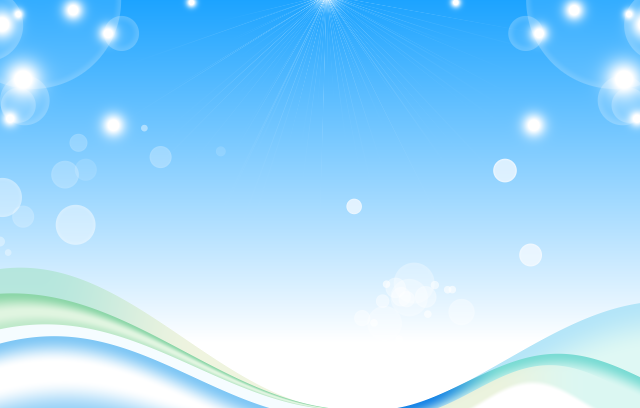
Give the GLSL for this background, as a Shadertoy shader.

```glsl
// A bright summer sky: a blue-to-white gradient with a fan of light rays,
// mirrored glows and discs, drifting bubbles and translucent ribbons below.
// Ribbons are stacked cosine swells; rays and froth are hashed in loops.

// All lengths are in canvas heights, origin at the lower left.
const float PI = 3.14159265;
const float ASPECT = 1.574;
const float MIRROR_X = 0.796;
const vec3 WHITE = vec3(1.0);
const vec3 SKY_TOP = vec3(0.11, 0.64, 1.0);
const float SKY_DEPTH = 0.84;

const vec2 RAY_ORIGIN = vec2(0.803, 1.012);
const int RAY_COUNT = 52;
const float RAY_SPREAD = 1.4;
const float RAY_STRENGTH = 0.24;
const float HERO_ANGLE = -0.446;

const vec2 FROTH_CENTER = vec2(1.02, 0.23);
const vec2 FROTH_SPREAD = vec2(0.15, 0.08);
const int FROTH_COUNT = 17;

const vec3 MINT = vec3(0.70, 0.90, 0.85);
const vec3 CREAM = vec3(0.93, 0.95, 0.86);
const vec3 LEAF = vec3(0.55, 0.84, 0.66);
const vec3 PALE_LEAF = vec3(0.88, 0.96, 0.88);
const vec3 SOFT_BLUE = vec3(0.50, 0.78, 0.96);
const vec3 AQUA = vec3(0.68, 0.89, 0.97);
const vec3 PALE_AQUA = vec3(0.86, 0.97, 0.95);
const vec3 TEAL = vec3(0.48, 0.86, 0.83);
const vec3 DEEP_BLUE = vec3(0.10, 0.52, 0.90);

// Mirrored lights and discs: x, y, radius
const vec3 GLOWS[8] = vec3[8](
    vec3(0.057, 0.805, 0.072), vec3(0.279, 0.693, 0.045), vec3(0.266, 0.918, 0.036),
    vec3(0.180, 0.975, 0.040), vec3(0.471, 0.994, 0.020), vec3(0.025, 0.709, 0.031),
    vec3(0.045, 0.965, 0.022), vec3(0.005, 0.940, 0.056));
const vec3 DISCS[5] = vec3[5](
    vec3(0.080, 1.0, 0.218), vec3(-0.031, 0.938, 0.088), vec3(0.299, 0.918, 0.043),
    vec3(0.061, 0.754, 0.061), vec3(0.045, 0.742, 0.043));

// Bubbles: x, y, radius, opacity; pearls are nearly opaque
const vec4 BUBBLES[11] = vec4[11](
    vec4(0.193, 0.650, 0.022, 0.25), vec4(0.395, 0.615, 0.027, 0.30),
    vec4(0.355, 0.686, 0.008, 0.50), vec4(0.543, 0.629, 0.012, 0.15),
    vec4(0.160, 0.572, 0.034, 0.25), vec4(0.211, 0.584, 0.027, 0.15),
    vec4(0.006, 0.516, 0.048, 0.45), vec4(0.057, 0.469, 0.027, 0.25),
    vec4(0.186, 0.449, 0.049, 0.50), vec4(0.020, 0.381, 0.008, 0.40),
    vec4(0.0, 0.408, 0.012, 0.40));
const vec3 PEARLS[3] = vec3[3](
    vec3(1.242, 0.582, 0.029), vec3(0.871, 0.494, 0.019), vec3(1.305, 0.375, 0.028));

float hash(float n) {
    n = fract(n * 0.1031);
    n *= n + 33.33;
    return fract(n * (n + n));
}

// Antialiased coverage of the inside (negative) part of a distance
float fill(float d) { return clamp(0.5 - d * iResolution.y, 0.0, 1.0); }

// Height of a cosine wave falling from its crest to its trough
float swell(float x, float crest, float trough, float low, float high) {
    float phase = clamp((x - crest) / (trough - crest), -1.0, 1.0);
    return mix(low, high, 0.5 + 0.5 * cos(PI * phase));
}

float bubble(vec2 p, vec2 center, float radius) {
    float d = length(p - center) - radius;
    return fill(d) * (0.85 + 0.15 * smoothstep(-0.2 * radius, 0.0, d));
}

float rays(vec2 p) {
    vec2 q = p - RAY_ORIGIN;
    float sum = 0.0;
    for (int i = 0; i < RAY_COUNT; i++) {
        float n = float(i);
        float slot = (n + hash(n + 3.0)) / float(RAY_COUNT);
        float a = i == 0 ? HERO_ANGLE : mix(-RAY_SPREAD, RAY_SPREAD, slot);
        vec2 dir = vec2(sin(a), -cos(a));
        float along = dot(q, dir);
        float across = abs(q.x * dir.y - q.y * dir.x);
        float reach = i == 0 ? 0.62 : mix(0.25, 0.68, hash(n + 71.0));
        float width = 0.0012 + along * 0.005 * hash(n + 17.0);
        float fade = smoothstep(reach, 0.0, along) * step(0.0, along);
        sum += fade * smoothstep(width, 0.0, across) * (0.4 + 0.6 * hash(n + 29.0));
    }
    return min(sum * RAY_STRENGTH + 0.5 * exp(-dot(q, q) * 900.0), 0.8);
}

vec3 leftRibbons(vec3 col, vec2 p) {
    float mint = swell(p.x, 0.05, 0.86, -0.005, 0.344);
    float leaf = swell(p.x, 0.03, 0.88, -0.005, 0.281);
    float gap = swell(p.x, 0.113, 0.85, -0.005, 0.205);
    float blue = swell(p.x, 0.133, 0.82, -0.025, 0.176);
    float mound = swell(p.x, 0.16, 0.66, -0.03, 0.06);
    col = mix(col, mix(MINT, CREAM, smoothstep(0.1, 0.5, p.x)), 0.9 * fill(p.y - mint));
    float across = clamp((leaf - p.y) / max(leaf - gap, 0.001), 0.0, 1.0);
    float sheen = smoothstep(0.0, 0.55, across) * (1.0 - 0.4 * smoothstep(0.6, 1.0, across));
    col = mix(col, mix(LEAF, PALE_LEAF, sheen), fill(p.y - leaf));
    col = mix(col, vec3(0.96, 0.99, 1.0), fill(p.y - gap));
    col = mix(col, mix(SOFT_BLUE, WHITE, smoothstep(0.0, 0.065, blue - p.y)), fill(p.y - blue));
    return mix(col, SOFT_BLUE, 0.8 * smoothstep(-0.01, 0.07, mound - p.y));
}

vec3 rightRibbons(vec3 col, vec2 p) {
    float aqua = swell(p.x, 1.64, 0.86, -0.02, 0.262);
    float teal = swell(p.x, 1.373, 0.922, -0.005, 0.133);
    float pale = swell(p.x, 1.352, 0.98, -0.02, 0.105);
    float hollow = swell(p.x, 1.31, 1.06, -0.03, 0.066);
    col = mix(col, mix(AQUA, PALE_AQUA, smoothstep(0.0, 0.12, aqua - p.y)), 0.9 * fill(p.y - aqua));
    vec3 streak = mix(DEEP_BLUE, TEAL, smoothstep(1.05, 1.24, p.x));
    col = mix(col, mix(streak, PALE_AQUA, smoothstep(0.0, 0.05, teal - p.y)), fill(p.y - teal));
    col = mix(col, mix(CREAM, PALE_AQUA, smoothstep(1.2, 1.45, p.x)), 0.9 * fill(p.y - pale));
    return mix(col, WHITE, smoothstep(-0.004, 0.012, hollow - p.y));
}

void mainImage(out vec4 fragColor, in vec2 fragCoord) {
    vec2 p = fragCoord / iResolution.xy * vec2(ASPECT, 1.0);
    vec2 m = vec2(MIRROR_X - abs(p.x - MIRROR_X), p.y);
    vec3 col = mix(SKY_TOP, WHITE, clamp((1.0 - p.y) / SKY_DEPTH, 0.0, 1.0));
    col = mix(col, WHITE, rays(p));

    // Mirrored discs with a faint rim, then soft lights
    for (int i = 0; i < 5; i++) {
        float d = length(m - DISCS[i].xy) - DISCS[i].z;
        col = mix(col, WHITE, fill(d) * (0.10 + 0.12 * smoothstep(-0.02, 0.0, d)));
    }
    for (int i = 0; i < 8; i++) {
        float d = length(m - GLOWS[i].xy) / GLOWS[i].z;
        col = mix(col, WHITE, min(1.25 * exp(-2.6 * d * d), 1.0));
    }

    // Drifting bubbles, pearls and froth
    for (int i = 0; i < 11; i++)
        col = mix(col, WHITE, BUBBLES[i].w * bubble(p, BUBBLES[i].xy, BUBBLES[i].z));
    for (int i = 0; i < 3; i++)
        col = mix(col, vec3(0.96, 0.98, 1.0), 0.9 * bubble(p, PEARLS[i].xy, PEARLS[i].z));
    for (int i = 0; i < FROTH_COUNT; i++) {
        float n = float(i) * 3.0 + 101.0;
        vec2 offset = vec2(hash(n), hash(n + 1.0)) * 2.0 - 1.0;
        float size = hash(n + 2.0);
        float radius = mix(0.009, 0.055, size * size * size);
        col = mix(col, WHITE, mix(0.75, 0.3, size) * bubble(p, FROTH_CENTER + offset * FROTH_SPREAD, radius));
    }

    col = rightRibbons(leftRibbons(col, p), p);
    fragColor = vec4(col, 1.0);
}
```
